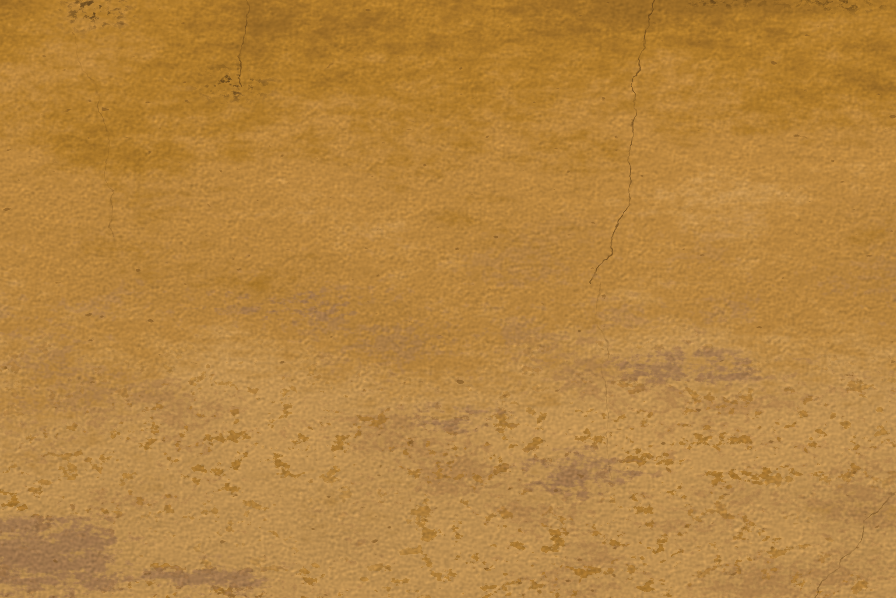
Write a WebGL 1 fragment shader that draws this texture.

```glsl
precision highp float;
// A weathered ochre plaster wall with worn streaks, flaking paint and thin cracks.
uniform vec2 u_resolution;

vec2 hash2(vec2 c) {
  c = vec2(dot(c, vec2(127.1, 311.7)), dot(c, vec2(269.5, 183.3)));
  return fract(sin(c) * 43758.545);
}

// Gradient noise, centred on zero
float noise(vec2 p) {
  vec2 i = floor(p), f = fract(p);
  vec2 u = f * f * f * (f * (f * 6.0 - 15.0) + 10.0);
  float a = dot(hash2(i) * 2.0 - 1.0, f);
  float b = dot(hash2(i + vec2(1, 0)) * 2.0 - 1.0, f - vec2(1, 0));
  float c = dot(hash2(i + vec2(0, 1)) * 2.0 - 1.0, f - vec2(0, 1));
  float d = dot(hash2(i + 1.0) * 2.0 - 1.0, f - 1.0);
  return mix(mix(a, b, u.x), mix(c, d, u.x), u.y);
}

float fbm(vec2 p) {
  float sum = 0.0, amp = 0.6;
  for (int i = 0; i < 5; i++) {
    sum += amp * noise(p);
    p = mat2(1.9, 0.3, -0.3, 1.9) * p + 17.3;
    amp *= 0.55;
  }
  return sum;
}

float segment(vec2 p, vec2 a, vec2 b) {
  vec2 ab = b - a;
  return length(p - a - ab * clamp(dot(p - a, ab) / dot(ab, ab), 0.0, 1.0));
}

float line(float d) {
  return 1.0 - smoothstep(0.0, 0.0007 + 1.0 / u_resolution.y, d);
}

// Soft round region used to place stains
float blot(vec2 p, vec2 centre, vec2 size) {
  vec2 q = (p - centre) / size;
  return exp(-dot(q, q));
}

// Height of the rough plaster surface
float relief(vec2 p) {
  return noise(p * vec2(130.0, 165.0)) + 0.6 * noise(p * vec2(65.0, 90.0) + 9.0);
}

void main() {
  vec2 p = gl_FragCoord.xy / u_resolution.y;
  float cloud = fbm(p * vec2(2.2, 5.0));
  float streak = fbm(p * vec2(10.0, 45.0) + 40.0);
  float mottle = fbm(p * vec2(22.0, 32.0) + 80.0);
  float speck = fbm(p * vec2(62.0, 85.0) + 23.0);
  vec3 ochre = vec3(0.625, 0.435, 0.16);

  // Golden paint above fading to pale dusty paint below
  float fade = 1.0 - p.y + 0.6 * cloud + 0.2 * streak + 0.2 * mottle + 0.16 * speck;
  vec3 colour = mix(ochre, vec3(0.69, 0.485, 0.17), smoothstep(-0.12, 0.12, fade));
  colour = mix(colour, vec3(0.722, 0.522, 0.245), smoothstep(0.06, 0.34, fade));
  colour = mix(colour, vec3(0.748, 0.568, 0.322), smoothstep(0.42, 0.74, fade));

  // Broad dusty wear, finely speckled, and narrow horizontal streaks
  float lower = 1.0 - smoothstep(0.42, 0.75, p.y);
  float wear = fbm(p * vec2(3.5, 8.0) + 13.0) + 0.5 * streak + 0.8 * speck;
  colour = mix(colour, vec3(0.66, 0.485, 0.28), 0.85 * lower * smoothstep(0.02, 0.32, wear));
  colour *= 1.0 + 0.07 * streak + 0.08 * cloud;

  // Ochre undercoat showing through small crumbling flakes
  float flakeArea = (1.0 - smoothstep(0.15, 0.6, p.y)) * smoothstep(-0.25, 0.2, cloud + 0.18 - 0.12 * p.x);
  float flake = smoothstep(0.13, 0.23, mottle + 0.8 * speck - 0.1 * (1.0 - flakeArea));
  colour = mix(colour, ochre, 0.9 * flake * flakeArea);

  // Grey plaster in ragged, nearly horizontal patches
  float bare = blot(p, vec2(0.06, 0.07), vec2(0.15, 0.08))
             + 0.7 * blot(p, vec2(0.36, 0.03), vec2(0.13, 0.04))
             + 0.8 * blot(p, vec2(1.14, 0.385), vec2(0.16, 0.035))
             + 0.7 * blot(p, vec2(0.97, 0.21), vec2(0.13, 0.05))
             + 0.6 * blot(p, vec2(0.77, 0.3), vec2(0.11, 0.03))
             + 0.5 * blot(p, vec2(0.48, 0.49), vec2(0.17, 0.04));
  float ragged = bare + 1.5 * streak + 0.6 * mottle + 1.1 * speck;
  colour = mix(colour, vec3(0.59, 0.435, 0.295), 0.75 * smoothstep(0.3, 0.85, ragged) * smoothstep(0.05, 0.5, bare));

  // Rough grain lit from the upper left, stronger in some patches
  float slope = relief(p) - relief(p + vec2(-0.002, 0.003));
  float grain = noise(p * 170.0 + 3.0);
  float rough = 1.15 - 0.3 * p.y + 1.2 * mottle;
  colour *= 1.0 - rough * (0.095 * slope + 0.13 * grain) + 0.1 * speck + 0.04 * mottle;

  // Cracks, bent by noise and broken along their length
  vec2 q = p + 0.035 * vec2(fbm(p * 18.0), fbm(p * 18.0 + 50.0));
  float mainCrack = min(segment(q, vec2(1.1, 1.02), vec2(1.062, 0.86)), segment(q, vec2(1.062, 0.86), vec2(1.05, 0.66)));
  mainCrack = min(mainCrack, segment(q, vec2(1.05, 0.66), vec2(0.985, 0.52)));
  float topCrack = segment(q, vec2(0.41, 1.02), vec2(0.405, 0.85));
  float faintCrack = min(segment(q, vec2(0.12, 0.94), vec2(0.18, 0.79)), segment(q, vec2(0.18, 0.79), vec2(0.185, 0.6)));
  faintCrack = min(faintCrack, segment(q, vec2(1.0, 0.52), vec2(1.025, 0.2)));
  float cornerCrack = segment(q, vec2(1.5, 0.19), vec2(1.36, 0.0));
  float crack = max(0.65 * line(min(mainCrack, topCrack)), max(0.25 * line(faintCrack), 0.5 * line(cornerCrack)));
  crack *= 0.4 + 0.6 * smoothstep(-0.15, 0.12, mottle);
  colour = mix(colour, vec3(0.36, 0.24, 0.09), crack);

  // Dark mould near the top and small scattered pits
  float mould = blot(p, vec2(0.16, 0.985), vec2(0.055, 0.035)) + blot(p, vec2(0.39, 0.86), vec2(0.055, 0.03))
              + 0.8 * blot(p, vec2(1.2, 1.0), vec2(0.07, 0.014)) + 0.8 * blot(p, vec2(1.4, 0.995), vec2(0.09, 0.018));
  colour = mix(colour, vec3(0.27, 0.18, 0.07), 0.75 * smoothstep(0.0, 0.25, speck) * min(mould, 1.0));
  float pits = smoothstep(0.46, 0.62, noise(p * vec2(50.0, 90.0) + 61.0) + 0.5 * speck);
  colour = mix(colour, vec3(0.47, 0.32, 0.13), 0.6 * pits);

  gl_FragColor = vec4(colour, 1.0);
}
```
